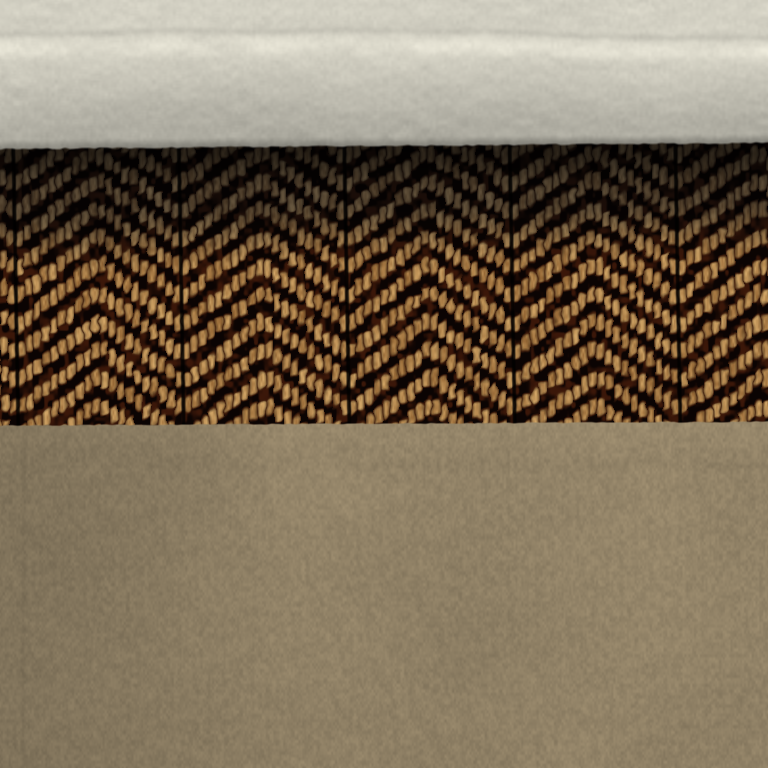
This texture is drawn by a three.js fragment shader. Its source:

```glsl
// Three stacked fabrics: a soft white rolled hem, a shaded herringbone weave
// and a flat taupe felt. The weave is a grid of rounded stitches whose rows
// are offset by a triangle wave; value noise gives the fibres and mottling.
varying vec2 vUv;

float hash(vec2 p) {
  return fract(sin(dot(p, vec2(127.1, 311.7))) * 43758.5453);
}

float noise(vec2 p) {
  vec2 i = floor(p), f = fract(p);
  f = f * f * (3.0 - 2.0 * f);
  return mix(mix(hash(i), hash(i + vec2(1.0, 0.0)), f.x),
             mix(hash(i + vec2(0.0, 1.0)), hash(i + vec2(1.0, 1.0)), f.x), f.y);
}

float fbm(vec2 p) {
  float sum = 0.0, amp = 0.5;
  for (int i = 0; i < 4; i++) {
    sum += amp * noise(p);
    p = p * 2.03 + 17.3;
    amp *= 0.5;
  }
  return sum;
}

float roundBox(vec2 p, vec2 halfSize, float r) {
  vec2 q = abs(p) - halfSize + r;
  return length(max(q, 0.0)) + min(max(q.x, q.y), 0.0) - r;
}

vec3 herringbone(vec2 p) {
  // Irregular yarn, then columns measured from the slightly leaning seams
  vec2 wobble = vec2(noise(p * 110.0), noise(p * 110.0 + 40.0)) - 0.5;
  float x = p.x - 0.0205 + 0.018 * (p.y - 0.63);
  float across = (x + wobble.x * 0.004) / 0.010775;
  float column = floor(across);
  float fromPeak = abs(fract((column + 0.5) / 20.0) - 0.5) * 20.0;

  // Stitch rows step down away from each peak
  float along = (p.y + wobble.y * 0.005 + fromPeak * 0.0081) / 0.0365 + 0.5;
  vec2 id = vec2(column, floor(along));
  float rnd = hash(id);
  vec2 q = vec2((fract(across) - 0.5) * 0.010775,
                (fract(along) - 0.5 + (rnd - 0.5) * 0.14) * 0.0365);
  q.y -= q.x * 0.35;
  float d = roundBox(q, vec2(0.0049, 0.0092 + 0.002 * hash(id + 9.0)), 0.0042);

  // Dark ground, russet fringe, tan yarn
  float fibre = noise(p * vec2(420.0, 160.0));
  vec3 ground = mix(vec3(0.045, 0.015, 0.01), vec3(0.23, 0.09, 0.035),
                    smoothstep(0.45, 0.9, noise(p * vec2(150.0, 110.0))));
  vec3 yarn = mix(vec3(0.56, 0.38, 0.19), vec3(0.84, 0.67, 0.42),
                  0.5 * rnd + 0.5 * fibre);
  yarn *= 1.0 - 0.3 * smoothstep(-0.004, 0.0, d);
  vec3 col = mix(ground, vec3(0.27, 0.13, 0.055), 1.0 - smoothstep(0.0, 0.003, d));
  col = mix(col, yarn, 1.0 - smoothstep(-0.0015, 0.0012, d));

  // Seams in the valleys
  float seam = abs(fract(x / 0.2155 + 0.5) - 0.5) * 0.2155;
  col *= mix(0.18, 1.0, smoothstep(0.0008, 0.0038, seam));

  // Shadow cast by the hem
  float lit = 1.0 - smoothstep(0.64, 0.735, p.y - 0.02 * p.x + 0.01 * noise(p * 9.0));
  float grey = dot(col, vec3(0.3, 0.55, 0.15));
  col = mix(mix(vec3(grey), col, 0.72) * 0.5, col, lit);
  return col * mix(1.0, 0.5, smoothstep(0.745, 0.805, p.y));
}

vec3 felt(vec2 p) {
  float mottle = fbm(p * 5.0) - 0.47;
  float nap = noise(p * vec2(210.0, 150.0)) - 0.5;
  float grain = noise(p * vec2(400.0, 260.0) + 30.0) - 0.5;
  float shade = 1.0 + 0.13 * mottle + 0.09 * nap + 0.08 * grain;
  shade *= mix(0.92, 1.02, smoothstep(0.0, 0.5, p.x));
  // Faint vertical pull and the fold below the upper edge
  shade -= 0.04 * exp(-pow((p.x - 0.03) / 0.003, 2.0));
  shade -= 0.025 * exp(-pow((p.y - 0.395) / 0.006, 2.0)) * smoothstep(0.1, 0.6, p.x);
  shade += 0.03 * smoothstep(0.4, 0.44, p.y);
  return vec3(0.555, 0.497, 0.392) * shade;
}

vec3 hem(vec2 p, float edge) {
  float crease = 0.955 - 0.006 * smoothstep(0.5, 1.0, p.x)
               + 0.006 * (noise(vec2(p.x * 9.0, 2.0)) - 0.5);
  float h = p.y - crease;
  float shade = mix(0.86, 1.06, smoothstep(edge, crease, p.y));
  shade = mix(shade, 1.04, smoothstep(-0.004, 0.012, h));
  // Bright roll under the crease line
  shade += 0.07 * exp(-pow((h + 0.016) / 0.011, 2.0)) * (0.4 + noise(vec2(p.x * 14.0, 5.0)));
  shade -= 0.07 * exp(-pow((h - 0.003) / 0.005, 2.0));
  shade *= mix(0.78, 1.0, smoothstep(0.0, 0.014, p.y - edge));
  // Plush pile and soft wrinkles, lit from above
  vec2 s = p * vec2(38.0, 55.0);
  shade += 0.12 * (fbm(s) - fbm(s + vec2(0.0, 0.35)));
  shade += 0.035 * (noise(p * vec2(260.0, 170.0)) - 0.5) + 0.05 * (fbm(p * 6.0) - 0.47);
  return vec3(0.79, 0.78, 0.73) * shade;
}

void main() {
  vec2 p = vUv;
  float fuzz = noise(vec2(p.x * 130.0, 3.0)) - 0.5;
  float hemEdge = 0.806 + 0.008 * p.x + 0.002 * fuzz;
  float feltEdge = 0.446 + 0.005 * p.x + 0.0015 * fuzz;

  vec3 col = herringbone(p);
  col = mix(felt(p), col, smoothstep(-0.0015, 0.0015, p.y - feltEdge));
  col = mix(col, hem(p, hemEdge), smoothstep(-0.002, 0.002, p.y - hemEdge));
  gl_FragColor = vec4(col, 1.0);
}
```
